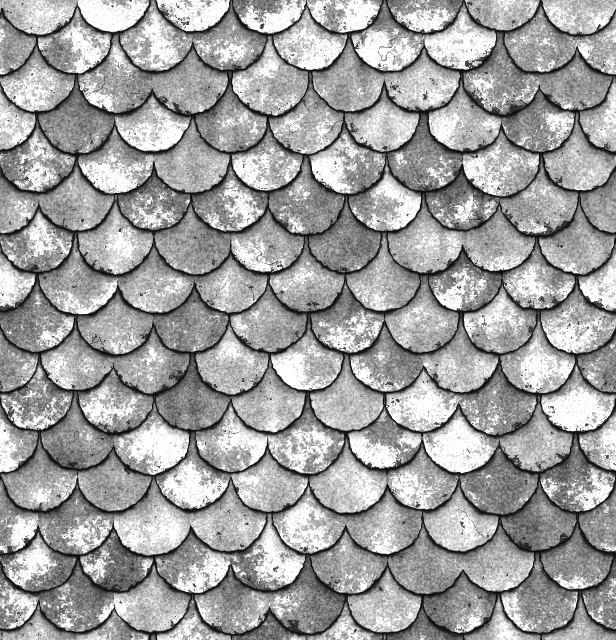
This texture is drawn by a WebGL 2 fragment shader. Its source:

```glsl
#version 300 es
precision highp float;
// Weathered grey slate roof: 8 by 16 staggered rows of round-ended scales.
// Rows are layered from low to high, each casting a dark line on those below;
// hashed noise gives every scale its own tone, pale bloom, soot and cracks.
uniform vec2 u_resolution;
out vec4 fragColor;

float hash(vec2 p) {
  vec3 q = fract(p.xyx * 0.1031);
  q += dot(q, q.yzx + 33.33);
  return fract((q.x + q.y) * q.z);
}

float noise(vec2 p) {
  vec2 i = floor(p), f = fract(p);
  f = f * f * (3.0 - 2.0 * f);
  return mix(mix(hash(i), hash(i + vec2(1, 0)), f.x),
             mix(hash(i + vec2(0, 1)), hash(i + vec2(1, 1)), f.x), f.y);
}

float fbm(vec2 p) {
  float sum = 0.0, amp = 0.53;
  for (int k = 0; k < 4; k++) {
    sum += amp * noise(p);
    p = mat2(1.6, 1.2, -1.2, 1.6) * p + 17.3;
    amp *= 0.5;
  }
  return sum;
}

// Brightness of one slate; rim is the distance inwards from its edge
float slate(vec2 local, vec2 id, float rim) {
  vec2 s = local + id * vec2(3.7, 5.1) + 40.0;
  float wear = hash(id + 11.0), soot = hash(id + 23.0);
  float grain = 0.65 * noise(s * 58.0) + 0.35 * noise(s.yx * 33.0);
  float patches = fbm(s * 2.6), specks = fbm(s * 17.0);
  float streak = noise(s * vec2(7.0, 1.3));

  float tone = mix(0.47, 0.74, hash(id + 37.0));
  tone += 0.42 * (grain - 0.5) + 0.4 * (patches - 0.5) + 0.16 * (streak - 0.5);

  // Pale bloom, denser toward the lower end
  float bloom = 0.6 * patches + 0.4 * specks + 0.16 * (grain - 0.5);
  bloom += 0.06 * (streak - 0.5) - 0.12 * local.y;
  float limit = mix(0.69, 0.48, wear);
  tone = mix(tone, 0.82 + 0.34 * grain, 0.9 * smoothstep(limit - 0.05, limit + 0.1, bloom));

  // Soot flecks gathered along the lower rim of the dirtier slates
  float low = smoothstep(0.0, -0.35, local.y);
  float dirt = 0.6 * fbm(s * 9.0 + 90.0) + 0.4 * specks + 0.3 * (grain - 0.5);
  dirt += 0.34 * soot * low * exp(-rim * 11.0);
  tone *= 1.0 - 0.8 * smoothstep(0.7, 0.83, dirt);

  // Broken hairline cracks on a few slates
  float crack = abs(fbm(s * 1.9 + 60.0) - 0.5);
  float broken = step(0.85, hash(id + 51.0)) * smoothstep(0.4, 0.6, noise(s * 5.0));
  tone *= 1.0 - 0.5 * broken * (1.0 - smoothstep(0.002, 0.01, crack));
  return tone;
}

void main() {
  vec2 p = gl_FragCoord.xy / u_resolution * vec2(8.0, 8.325);
  float rowHeight = 8.325 / 16.0;
  float nearRow = floor(p.y / rowHeight - 0.19);
  float ragged = 0.035 * (noise(p * 5.0 + 5.0) - 0.5) + 0.02 * (noise(p * 24.0) - 0.5);
  float uneven = mix(0.6, 1.4, noise(p * 9.0 + 31.0));

  vec2 topId = vec2(0.0), topLocal = vec2(0.0);
  float rim = 0.0, shade = 1.0;
  for (int k = -3; k <= 1; k++) {
    float row = nearRow + float(k);
    float shift = 0.5 * mod(row, 2.0);
    float column = floor(p.x - shift + 0.5);

    // Nearest slate in this row
    float dist = 9.0;
    vec2 rowId = vec2(0.0), rowLocal = vec2(0.0);
    for (int c = -1; c <= 1; c++) {
      vec2 cell = vec2(column + float(c), row);
      vec2 id = mod(cell, vec2(8.0, 16.0));
      vec2 jitter = vec2(hash(id + 71.0), hash(id + 83.0)) - 0.5;
      float radius = mix(0.475, 0.51, hash(id + 97.0));
      vec2 center = vec2(cell.x + shift, (row + 0.19) * rowHeight + 0.49);
      vec2 local = p - center - jitter * vec2(0.08, 0.06);
      float d = length(vec2(local.x, min(local.y, 0.0))) - radius + ragged;
      if (d < dist) {
        dist = d;
        rowId = id;
        rowLocal = local;
      }
    }

    // Cover what lies beneath, or cast a shadow that is widest at the lower end
    float under = smoothstep(-0.1, -0.45, rowLocal.y);
    if (dist < 0.0) {
      topId = rowId;
      topLocal = rowLocal;
      rim = -dist;
      shade = smoothstep(-0.003, mix(0.014, 0.022, under) * uneven, rim);
    } else {
      float line = smoothstep(0.0, mix(0.034, 0.056, under) * uneven, dist);
      float soft = smoothstep(0.0, mix(0.1, 0.17, under), dist);
      shade *= line * mix(0.62, 1.0, soft);
    }
  }

  float tone = slate(topLocal, topId, rim) * shade;
  fragColor = vec4(vec3(clamp(1.02 * tone + 0.05, 0.0, 1.0)), 1.0);
}
```
